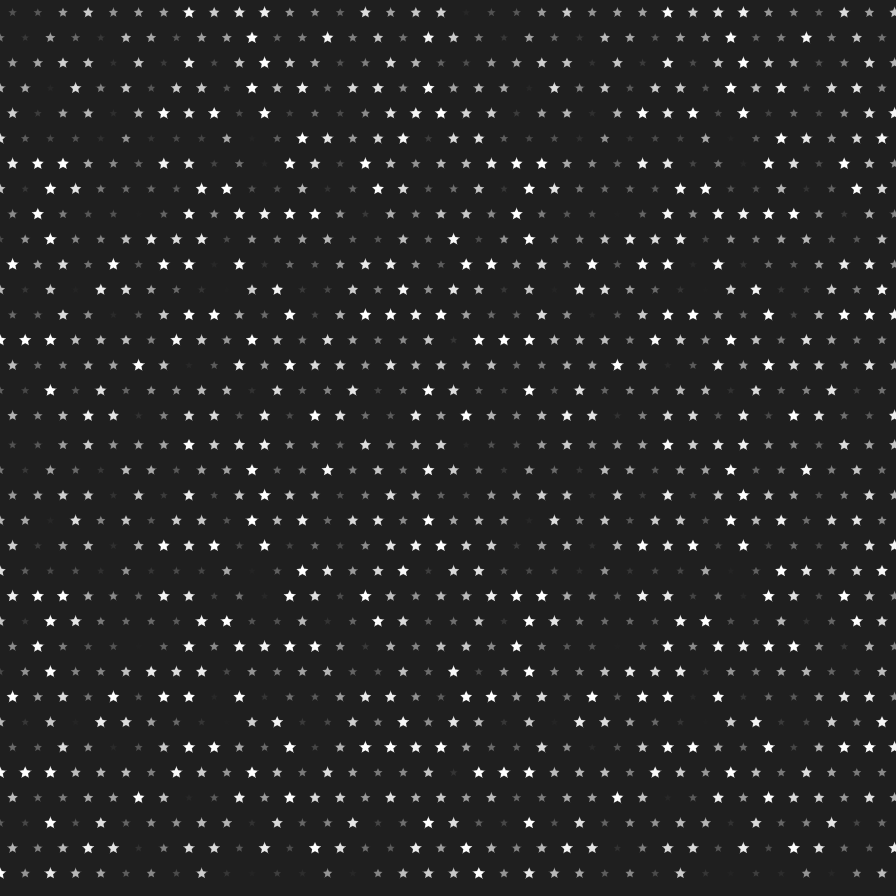
Reproduce this pattern procedurally as a Shadertoy shader.

```glsl
// Small five-pointed stars in staggered rows on charcoal, each with its own
// brightness and size. A hashed block of 19 columns repeats across, and two
// blocks stack vertically with a slightly wider gap at the seam.

float hash(vec2 cell) {
    vec3 h = fract(cell.xyx * vec3(0.1031, 0.1030, 0.0973) + 0.37);
    h += dot(h, h.yzx + 33.33);
    return fract((h.x + h.y) * h.z);
}

// Signed distance to the edge lines of an upright star
float starDistance(vec2 p, float radius) {
    const float halfSector = 0.6283185;
    float angle = mod(atan(p.x, p.y) + halfSector, 2.0 * halfSector) - halfSector;
    vec2 folded = length(p) * vec2(cos(angle), abs(sin(angle)));
    vec2 tip = vec2(radius, 0.0);
    vec2 notch = 0.5 * radius * vec2(cos(halfSector), sin(halfSector));
    vec2 edge = normalize(notch - tip);
    return dot(folded - tip, vec2(edge.y, -edge.x));
}

void mainImage(out vec4 fragColor, in vec2 fragCoord) {
    // Grid units: one unit is the star spacing, y runs down from the top
    float starsAcross = 35.556;
    float pixel = starsAcross / iResolution.y;
    vec2 grid = vec2(fragCoord.x, iResolution.y - fragCoord.y) * pixel;

    // Upper and lower block, the lower one starting just past 17 rows
    float blockHeight = 17.16;
    grid.y -= blockHeight * step(blockHeight, grid.y);

    // Odd rows shift by half a spacing
    float row = floor(grid.y);
    grid.x += 0.5 * mod(row, 2.0);
    vec2 local = fract(grid) - 0.5;
    vec2 cell = vec2(mod(floor(grid.x), 19.0), row);

    // Brighter stars are also larger
    float level = min(1.12 * hash(cell), 1.0);
    float radius = mix(0.13, 0.24, level);
    float d = starDistance(vec2(local.x, -local.y), radius);
    float cover = smoothstep(0.7 * pixel, -0.7 * pixel, d) * step(row, 17.5);

    vec3 charcoal = vec3(0.122);
    fragColor = vec4(mix(charcoal, vec3(1.0), cover * level), 1.0);
}
```
